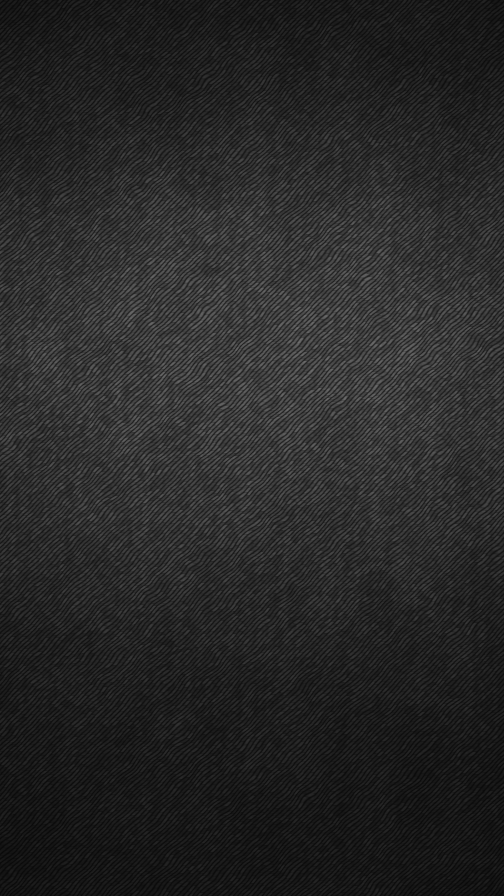
A Shadertoy shader for this texture:

```glsl
// Charcoal denim twill: fine rising diagonal stitches under a soft band of light.

float hash(vec2 p) {
    vec3 q = fract(vec3(p.xyx) * 0.1031);
    q += dot(q, q.yzx + 33.33);
    return fract((q.x + q.y) * q.z);
}

float valueNoise(vec2 p) {
    vec2 cell = floor(p);
    vec2 f = fract(p);
    f = f * f * (3.0 - 2.0 * f);
    float low = mix(hash(cell), hash(cell + vec2(1.0, 0.0)), f.x);
    float high = mix(hash(cell + vec2(0.0, 1.0)), hash(cell + vec2(1.0, 1.0)), f.x);
    return mix(low, high, f.y);
}

// Coverage of one rounded stitch per cell, with its own brightness
float twill(vec2 p, float pixel) {
    vec2 sheared = vec2(p.x - p.y, p.y);
    sheared.y += 0.5 * mod(floor(sheared.x), 2.0);
    vec2 cell = floor(sheared);
    vec2 f = fract(sheared) - 0.5;
    float dist = length(vec2(f.x, max(abs(f.y) - 0.25, 0.0)));
    float soft = 0.12 + 0.5 * pixel;
    float stitch = 1.0 - smoothstep(0.32 - soft, 0.32 + soft, dist);
    return stitch * mix(0.7, 1.3, hash(cell + 300.0));
}

void mainImage(out vec4 fragColor, in vec2 fragCoord) {
    vec2 uv = fragCoord / iResolution.xy;
    float repeats = 100.0;
    vec2 p = fragCoord / iResolution.x * repeats;

    // Slightly uneven thread spacing
    vec2 wobble = vec2(valueNoise(p * 0.35), valueNoise(p * 0.35 + 70.0)) - 0.5;
    float stitch = twill(p + 0.6 * wobble, repeats / iResolution.x);

    // Horizontal light band, fading faster toward the top, dimmer at the sides
    float spread = uv.y > 0.62 ? 0.26 : 0.33;
    float offset = (uv.y - 0.62) / spread;
    float light = mix(0.07, 0.215, exp(-offset * offset));
    float side = 2.0 * uv.x - 1.0;
    light *= 1.0 - 0.18 * side * side;

    // Faint worn patches, upright yarn streaks and fibre grain
    float wear = 0.92 + 0.16 * valueNoise(p * 0.12 + 20.0);
    wear *= 0.95 + 0.1 * valueNoise(vec2(p.x * 1.2, p.y * 0.05) + 140.0);
    wear *= 0.9 + 0.2 * valueNoise(p * 2.0 + 210.0);

    float shade = light * wear * (0.64 + 0.85 * stitch);
    fragColor = vec4(vec3(shade), 1.0);
}
```
